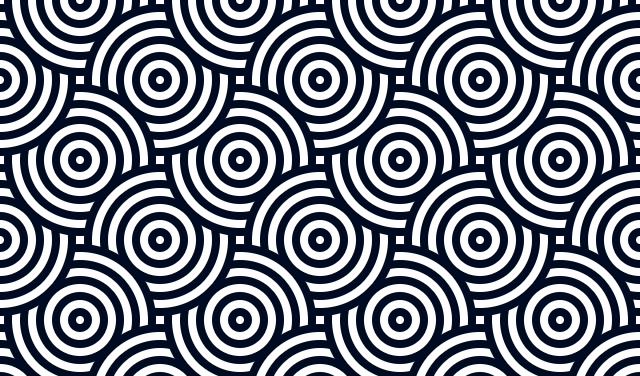
This pattern is drawn by a Shadertoy shader. Its source:

```glsl
// Interwoven discs of concentric rings, navy on white, four repeats across.
// Two offset square lattices of discs overlap; the diagonal along which a pair
// meets decides which disc lies on top, giving an over-and-under weave.

// Centre of the lattice disc nearest to p (lattice spacing 2).
vec2 nearestCentre(vec2 p, vec2 offset) {
    return 2.0 * floor((p - offset) * 0.5 + 0.5) + offset;
}

// Smoothed coverage of a signed distance, one pixel wide.
float coverage(float signedDist, float pixel) {
    return clamp(0.5 - signedDist / pixel, 0.0, 1.0);
}

// Lays one ringed disc over the whiteness already below it.
float layDisc(float below, float radius, float pixel) {
    // Rings recur every 0.2, half white; the clamp keeps the rim dark.
    float toRing = abs(fract(min(radius, 0.9) * 5.0 + 0.5) - 0.5) * 0.2;
    float rings = coverage(toRing - 0.05, pixel);
    return mix(below, rings, coverage(radius - 0.95, pixel));
}

void mainImage(out vec4 fragColor, in vec2 fragCoord) {
    // Eight units span the width; y runs down from the top edge.
    float pixel = 8.0 / iResolution.x;
    vec2 p = vec2(fragCoord.x, iResolution.y - fragCoord.y) * pixel;

    vec2 centreA = nearestCentre(p, vec2(0.0, 1.0));
    vec2 centreB = nearestCentre(p, vec2(1.0, 0.0));
    float radiusA = distance(p, centreA);
    float radiusB = distance(p, centreB);

    // Lattice A wins on falling diagonals, lattice B on rising ones.
    vec2 link = centreB - centreA;
    bool aOnTop = link.x * link.y > 0.0;

    // White ground, lower disc, upper disc.
    float white = layDisc(1.0, aOnTop ? radiusB : radiusA, pixel);
    white = layDisc(white, aOnTop ? radiusA : radiusB, pixel);

    vec3 navy = vec3(0.0, 0.04, 0.13);
    fragColor = vec4(mix(navy, vec3(0.995), white), 1.0);
}
```
